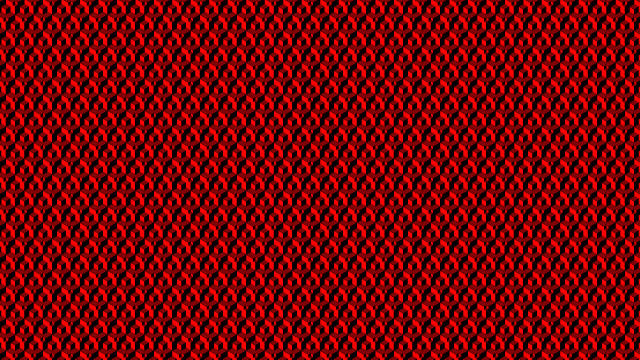
Write a Shadertoy shader that draws this pattern.

```glsl
// Staggered rows of isometric cubes in red, dark red and black, thinly outlined.
// A hexagonal lattice folds the plane into cubes; each front corner has a
// notch, and a smaller cube sits in every hollow between three cubes.

const float ROWS = 22.5;                // rows of cubes over the canvas height
const float CUBE_RADIUS = 0.25;         // in block widths
const float NOTCH_RADIUS = 0.13;
const float LINE_HALF_WIDTH = 0.009;
const int SAMPLES = 4;                  // per axis, for smooth edges

const vec3 TOP_COLOR = vec3(0.50, 0.01, 0.02);
const vec3 LEFT_COLOR = vec3(0.98, 0.01, 0.01);
const vec3 RIGHT_COLOR = vec3(0.015, 0.0, 0.01);

// Offset from the nearest centre of a hexagonal lattice of unit width
vec2 hexCell(vec2 p) {
    vec2 period = vec2(1.0, sqrt(3.0));
    vec2 even = mod(p + 0.5 * period, period) - 0.5 * period;
    vec2 odd = mod(p, period) - 0.5 * period;
    return dot(even, even) < dot(odd, odd) ? even : odd;
}

// Distance to a pointy-topped hexagon with the given inner radius
float hexDistance(vec2 p, float radius) {
    p = abs(p);
    return max(p.x, dot(p, vec2(0.5, 0.5 * sqrt(3.0)))) - radius;
}

// Distance to a ray from the origin
float rayDistance(vec2 p, vec2 direction) {
    return length(p - direction * max(dot(p, direction), 0.0));
}

// Distance to the three edges that meet at the front corner
float cornerDistance(vec2 p) {
    p.x = abs(p.x);
    vec2 slope = vec2(0.5 * sqrt(3.0), 0.5);
    return min(rayDistance(p, slope), rayDistance(p, vec2(0.0, -1.0)));
}

// Colour of the three faces around the origin, outlined within a hexagon
vec3 cubeFaces(vec2 p, float radius) {
    float edge = min(cornerDistance(p), abs(hexDistance(p, radius)));
    if (edge < LINE_HALF_WIDTH) return RIGHT_COLOR;
    if (p.y > abs(p.x) / sqrt(3.0)) return TOP_COLOR;
    return p.x < 0.0 ? LEFT_COLOR : RIGHT_COLOR;
}

vec3 blockPattern(vec2 p) {
    vec2 block = hexCell(p);
    vec2 hollow = hexCell(p - vec2(0.0, 1.0 / sqrt(3.0)));
    vec3 color = cubeFaces(block, 0.5);

    // A notch shows the faces turned inside out
    if (hexDistance(block, NOTCH_RADIUS) < 0.0) color = cubeFaces(-block, NOTCH_RADIUS);

    // Small cube resting in the hollow
    if (hexDistance(hollow, CUBE_RADIUS) < 0.0) color = cubeFaces(hollow, CUBE_RADIUS);
    return color;
}

// Centred coordinates in which a block is one unit wide
vec2 toLattice(vec2 coord, vec2 resolution) {
    return (coord - 0.5 * resolution) / resolution.y * ROWS * 0.5 * sqrt(3.0);
}

void mainImage(out vec4 fragColor, in vec2 fragCoord) {
    vec3 sum = vec3(0.0);
    for (int i = 0; i < SAMPLES * SAMPLES; i++) {
        vec2 offset = (vec2(i % SAMPLES, i / SAMPLES) + 0.5) / float(SAMPLES) - 0.5;
        sum += blockPattern(toLattice(fragCoord + offset, iResolution.xy));
    }
    fragColor = vec4(sum / float(SAMPLES * SAMPLES), 1.0);
}
```
